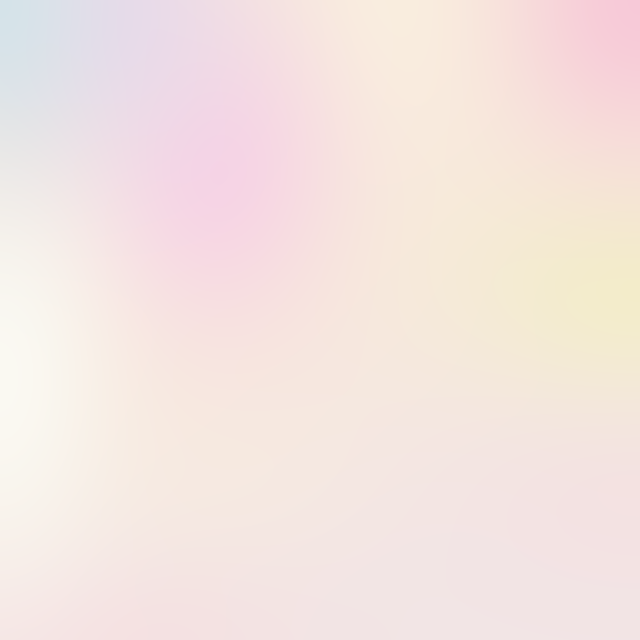
Write a WebGL 2 fragment shader that draws this background.

```glsl
#version 300 es
precision highp float;
// A pale pastel mesh gradient: a warm cream to rose-grey base,
// tinted by wide elliptical Gaussian glows that melt into each other.
// All positions and radii are fractions of the canvas, origin lower left.

#define BASE_TOP vec3(0.970, 0.917, 0.865)
#define BASE_LOW vec3(0.948, 0.897, 0.897)
#define CREAM    vec3(0.980, 0.942, 0.872)
#define IVORY    vec3(0.982, 0.980, 0.955)
#define PINK     vec3(0.970, 0.820, 0.897)
#define LAVENDER vec3(0.908, 0.848, 0.920)
#define SKY      vec3(0.830, 0.890, 0.915)
#define ROSE     vec3(0.967, 0.785, 0.845)
#define LEMON    vec3(0.950, 0.930, 0.787)
#define BLUSH    vec3(0.960, 0.875, 0.880)

uniform vec2 u_resolution;
out vec4 fragColor;

// Blends a tint over the colour with a soft elliptical falloff.
vec3 glow(vec3 colour, vec2 p, vec2 centre, vec2 radius, vec3 tint, float strength) {
    vec2 d = (p - centre) / radius;
    return mix(colour, tint, strength * exp(-dot(d, d)));
}

void main() {
    vec2 p = gl_FragCoord.xy / u_resolution;

    // Slanted base, cooler toward the lower right
    float slant = p.y + 0.35 * (0.5 - p.x);
    vec3 colour = mix(BASE_LOW, BASE_TOP, smoothstep(0.0, 0.65, slant));

    // Cream at the top and faintly below the centre
    colour = glow(colour, p, vec2(0.61, 0.98), vec2(0.17, 0.22), CREAM, 0.9);
    colour = glow(colour, p, vec2(0.36, 0.26), vec2(0.22, 0.16), CREAM, 0.25);

    // Blush along the bottom and right edges
    colour = glow(colour, p, vec2(0.17, 0.00), vec2(0.26, 0.12), BLUSH, 0.85);
    colour = glow(colour, p, vec2(1.00, 0.22), vec2(0.24, 0.14), BLUSH, 0.6);

    // Large pink glow and the ivory left edge
    colour = glow(colour, p, vec2(0.33, 0.74), vec2(0.20, 0.25), PINK, 0.96);
    colour = glow(colour, p, vec2(0.00, 0.42), vec2(0.17, 0.34), IVORY, 0.95);

    // Cool upper left corner
    colour = glow(colour, p, vec2(0.18, 0.98), vec2(0.20, 0.23), LAVENDER, 0.9);
    colour = glow(colour, p, vec2(0.00, 1.00), vec2(0.15, 0.25), SKY, 0.95);

    // Lemon and rose on the right edge
    colour = glow(colour, p, vec2(1.00, 0.55), vec2(0.27, 0.17), LEMON, 0.95);
    colour = glow(colour, p, vec2(1.00, 1.00), vec2(0.20, 0.24), ROSE, 0.97);

    fragColor = vec4(colour, 1.0);
}
```
